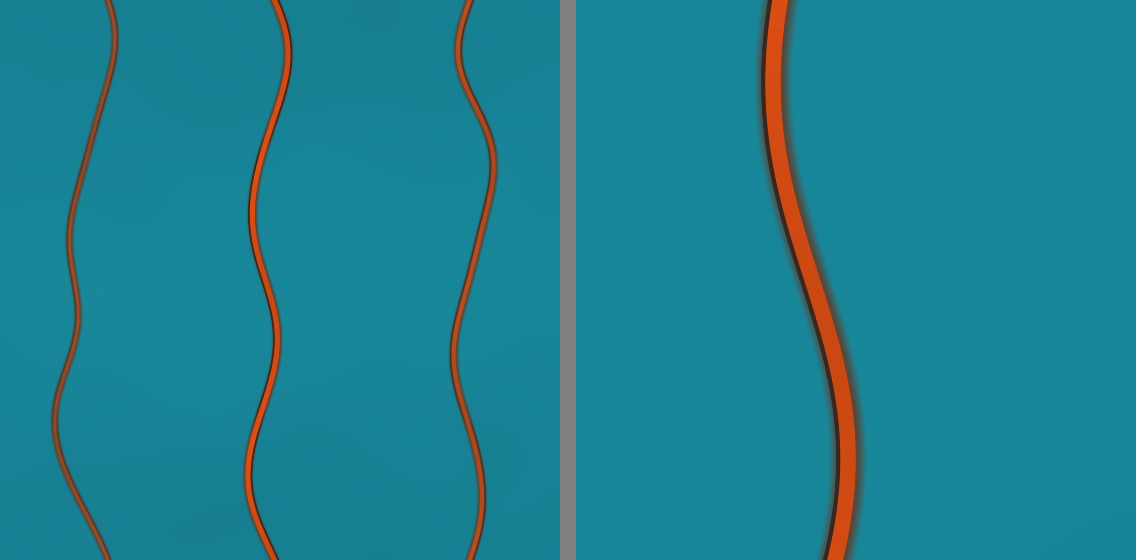
Left, the full canvas; right, a detail of the centre.
Give the GLSL for this pattern, as a WebGL 1 fragment shader.

```glsl
precision highp float;

// Three orange cords wander from top to bottom over a teal ground.
// Each cord is a sum of four harmonics that closes on itself vertically;
// its distance field gives the core, a dark crease and a soft brown shadow.

uniform vec2 u_resolution;

const float TAU = 6.2831853;
const int CORD_COUNT = 3;
const vec4 HARMONICS = vec4(1.0, 2.0, 3.0, 4.0);
const float SWAY_UNIT = 0.001;       // sway amplitudes are in thousandths
const float SHADOW_REACH = 0.0078;   // beyond the edge of the core
const float SHADOW_STRENGTH = 0.92;
const float CREASE_WIDTH = 0.0011;
const float GROUND_VARIATION = 0.018;

const vec3 GROUND = vec3(0.092, 0.513, 0.588);
const vec3 SHADOW = vec3(0.37, 0.25, 0.18);
const vec3 CREASE = vec3(0.20, 0.13, 0.10);
const vec3 DULL_ORANGE = vec3(0.60, 0.29, 0.15);
const vec3 VIVID_ORANGE = vec3(0.83, 0.295, 0.075);

struct Cord {
  float center;
  float halfWidth;
  float vividness;
  vec4 cosSway;
  vec4 sinSway;
};

Cord getCord(int index) {
  if (index == 0) {
    return Cord(0.147, 0.0027, 0.05,
                vec4(27.5, 16.0, 2.6, -0.5), vec4(28.1, 16.4, -4.6, 2.5));
  }
  if (index == 1) {
    return Cord(0.4755, 0.0046, 1.0,
                vec4(6.1, 6.5, 2.0, 0.0), vec4(7.8, 27.9, 0.7, 1.2));
  }
  return Cord(0.8434, 0.0039, 0.45,
              vec4(1.0, -8.1, -0.3, 2.9), vec4(13.7, -24.2, -6.5, -0.1));
}

// Signed distance to the center line, corrected for its slope.
float cordDistance(Cord cord, vec2 p) {
  vec4 angle = HARMONICS * TAU * p.y;
  vec4 c = cos(angle);
  vec4 s = sin(angle);
  float x = cord.center + SWAY_UNIT * (dot(cord.cosSway, c) + dot(cord.sinSway, s));
  vec4 slopes = HARMONICS * (cord.sinSway * c - cord.cosSway * s);
  float slope = SWAY_UNIT * TAU * dot(slopes, vec4(1.0));
  return (p.x - x) / sqrt(1.0 + slope * slope);
}

// Faint cloudy patches, lighter through the middle of the height.
vec3 groundColor(vec2 p) {
  vec2 q = p * TAU;
  float patches = sin(q.x + 1.3 * sin(q.y)) * sin(2.0 * q.y + 0.8 * sin(2.0 * q.x));
  patches += 0.5 * sin(3.0 * q.x + sin(2.0 * q.y) + 1.0) * sin(3.0 * q.y + sin(q.x));
  float light = -0.75 * cos(q.y) + 0.25 * patches;
  return GROUND + GROUND_VARIATION * light * vec3(0.2, 1.0, 1.0);
}

vec3 paintCord(vec3 color, Cord cord, vec2 p, float pixel) {
  float signedDist = cordDistance(cord, p);
  float dist = abs(signedDist);
  float edge = dist - cord.halfWidth;

  // Soft shadow
  float shadow = 1.0 - smoothstep(0.0, SHADOW_REACH, edge);
  color = mix(color, SHADOW, SHADOW_STRENGTH * shadow);

  // Thin crease that changes sides along the cord
  float rightSide = smoothstep(-0.25, 0.25, cos(TAU * p.y));
  float sideWeight = mix(1.0 - rightSide, rightSide, step(0.0, signedDist));
  float crease = 1.0 - smoothstep(CREASE_WIDTH, CREASE_WIDTH + pixel, abs(edge - CREASE_WIDTH));
  color = mix(color, CREASE, crease * sideWeight * mix(0.35, 0.85, cord.vividness));

  // Orange core, softer on the duller cords
  float blur = pixel * 0.6 + 0.0014 * (1.0 - cord.vividness);
  float core = 1.0 - smoothstep(-blur, blur, edge);
  vec3 orange = mix(DULL_ORANGE, VIVID_ORANGE, cord.vividness);
  orange *= 1.0 + 0.04 * sin(TAU * 2.0 * p.y + cord.center * 9.0);
  return mix(color, orange, core);
}

void main() {
  vec2 p = gl_FragCoord.xy / u_resolution;
  p.y = 1.0 - p.y;  // measured down from the top edge
  float pixel = 1.0 / u_resolution.y;

  vec3 color = groundColor(p);
  for (int i = 0; i < CORD_COUNT; i++) {
    color = paintCord(color, getCord(i), p, pixel);
  }
  gl_FragColor = vec4(color, 1.0);
}
```
